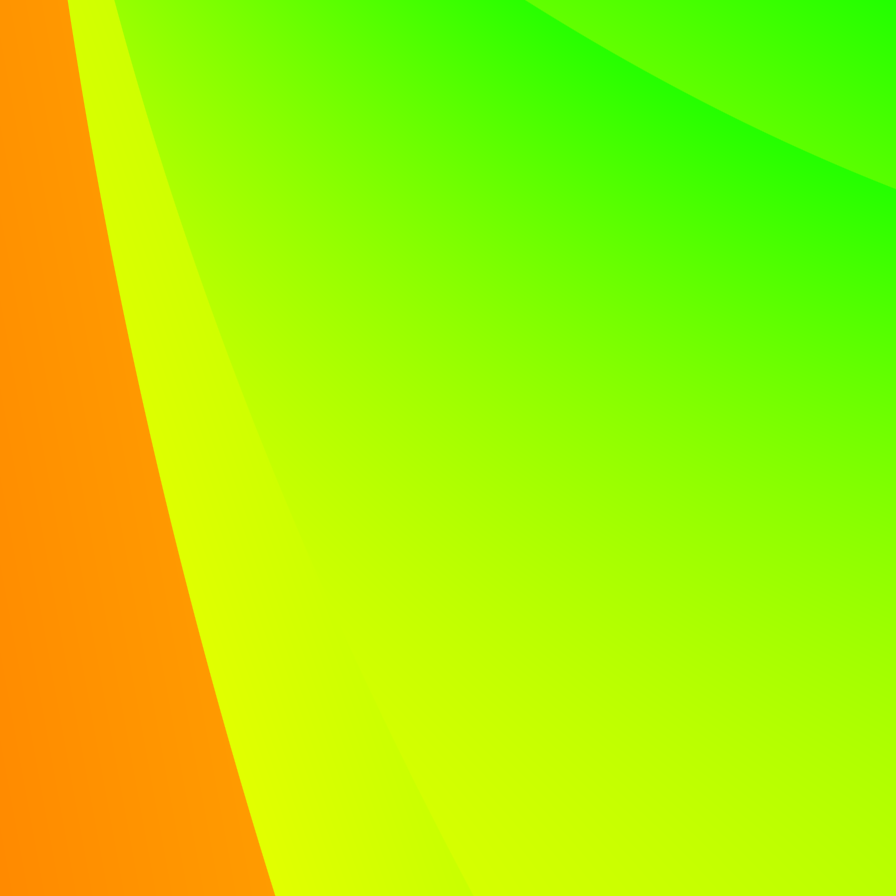
A Shadertoy shader for this background:

```glsl
// Four smooth colour fields, orange, yellow and two greens, split by curved edges.
// Each edge is a parabola; each field is a polynomial ramp of one colour channel.
// Fields are layered from left to right with antialiased coverage.

// Value of c.x + c.y * s + c.z * s * s.
float parabola(float s, vec3 c) {
    return c.x + s * (c.y + s * c.z);
}

// Linear ramp: base value plus slopes along both axes.
float ramp(vec2 p, float base, vec2 slope) {
    return base + dot(p, slope);
}

// Coverage of the side where the field is positive, about one pixel soft.
float coverage(float field) {
    return clamp(field / max(fwidth(field), 1e-6) + 0.5, 0.0, 1.0);
}

// Hue between green (0) and yellow (1).
vec3 greenToYellow(float red) {
    return vec3(clamp(red, 0.0, 1.0), 1.0, 0.0);
}

// Yellowness of the wide field: a ramp across x whose slope eases downward.
float wideFieldRed(vec2 p) {
    float leftValue = parabola(p.y, vec3(0.72, 0.56, -0.32));
    float slope = parabola(p.y, vec3(-1.0, 1.13, -0.36));
    float rightLift = 0.12 * p.x * p.x * p.x * (1.0 - p.y);
    return leftValue + slope * p.x + rightLift;
}

void mainImage(out vec4 fragColor, in vec2 fragCoord) {
    // x runs right, y runs down from the top edge.
    vec2 p = fragCoord / iResolution.xy;
    p.y = 1.0 - p.y;

    // Colour fields
    vec3 orange = vec3(1.0, ramp(p, 0.58, vec2(0.22, -0.04)), 0.0);
    vec3 yellow = greenToYellow(ramp(p, 0.865, vec2(-0.45, 0.16)));
    vec3 wideGreen = greenToYellow(wideFieldRed(p));
    vec3 cornerGreen = greenToYellow(ramp(p, 0.745, vec2(-0.615, 1.0)));

    // Curved boundaries
    float yellowEdge = p.x - parabola(p.y, vec3(0.0755, 0.1503, 0.0815));
    float greenEdge = p.x - parabola(p.y, vec3(0.1276, 0.2672, 0.1338));
    float cornerEdge = parabola(p.x - 0.586, vec3(0.0, 0.6295, -0.289)) - p.y;

    // Layering
    vec3 color = mix(orange, yellow, coverage(yellowEdge));
    color = mix(color, wideGreen, coverage(greenEdge));
    color = mix(color, cornerGreen, coverage(cornerEdge));
    fragColor = vec4(color, 1.0);
}
```
